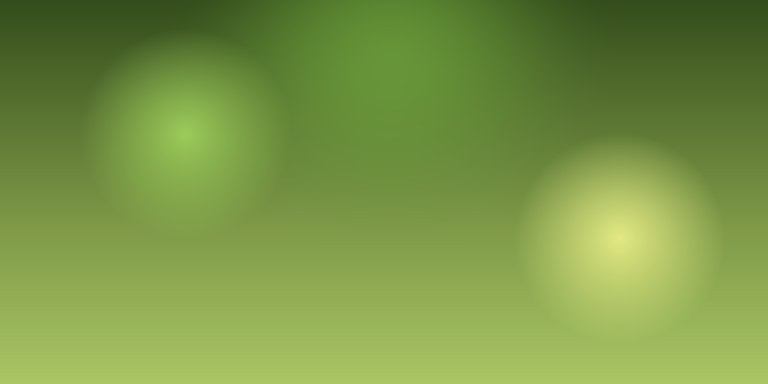
This background is drawn by a WebGL 1 fragment shader. Its source:

```glsl
precision highp float;
// Soft green meadow gradient with three blurred glows of light.

uniform vec2 u_resolution;

// Glow centres as fractions of the canvas, radii in canvas heights
#define CANOPY_POS vec2(0.508, 0.86)
#define CANOPY_RADII vec2(0.60, 0.53)
#define CANOPY_STRENGTH 0.72
#define LEAF_POS vec2(0.242, 0.650)
#define SUN_POS vec2(0.807, 0.378)
#define ORB_RADII vec2(0.275)
#define HORIZON 0.40

const vec3 SHADE_GREEN = vec3(0.200, 0.300, 0.108);
const vec3 MOSS_GREEN = vec3(0.500, 0.605, 0.285);
const vec3 GRASS_GREEN = vec3(0.665, 0.775, 0.395);
const vec3 CANOPY_GREEN = vec3(0.450, 0.660, 0.245);
const vec3 LEAF_GREEN = vec3(0.610, 0.795, 0.350);
const vec3 SUN_YELLOW = vec3(0.885, 0.915, 0.515);

// Linear falloff from 1 at the centre to 0 at the rim of an ellipse
float glow(vec2 uv, vec2 centre, vec2 radii) {
  vec2 offset = uv - centre;
  offset.x *= u_resolution.x / u_resolution.y;
  return clamp(1.0 - length(offset / radii), 0.0, 1.0);
}

// Vertical gradient: dark top, moss at the horizon, bright grass below
vec3 backdrop(float height) {
  vec3 lower = mix(GRASS_GREEN, MOSS_GREEN, clamp(height / HORIZON, 0.0, 1.0));
  float rise = clamp((height - HORIZON) / (1.0 - HORIZON), 0.0, 1.0);
  return mix(lower, SHADE_GREEN, rise);
}

void main() {
  vec2 uv = gl_FragCoord.xy / u_resolution;
  vec3 color = backdrop(uv.y);

  // Wide light through the canopy, with a rounded falloff
  float canopy = smoothstep(0.0, 1.0, glow(uv, CANOPY_POS, CANOPY_RADII));
  color = mix(color, CANOPY_GREEN, CANOPY_STRENGTH * canopy);

  // Two small orbs
  color = mix(color, LEAF_GREEN, glow(uv, LEAF_POS, ORB_RADII));
  color = mix(color, SUN_YELLOW, glow(uv, SUN_POS, ORB_RADII));

  gl_FragColor = vec4(color, 1.0);
}
```
